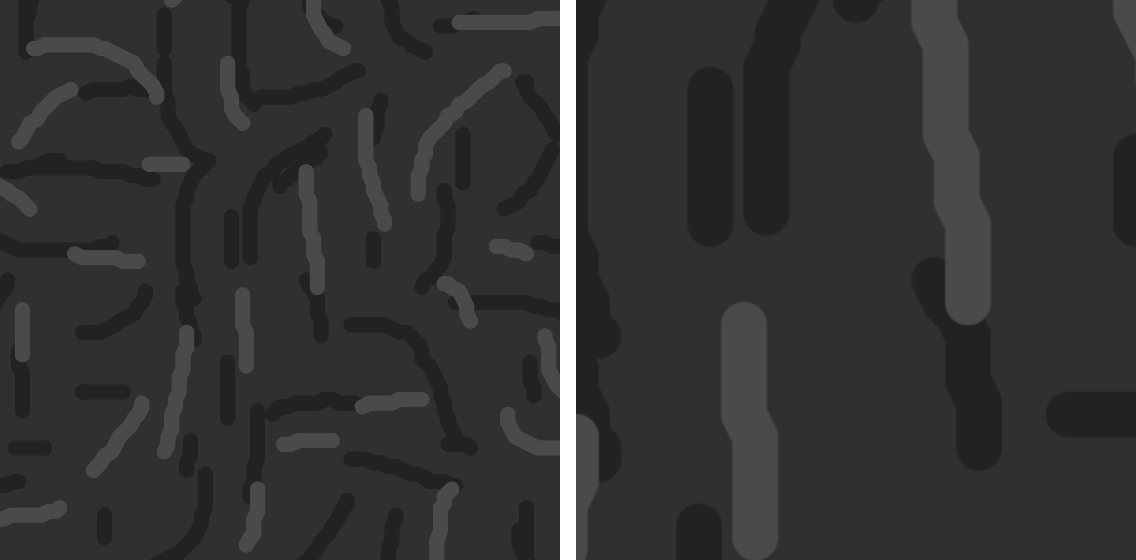
Left, the full canvas; right, a detail of the centre.
Give the GLSL for this pattern, as a three.js fragment shader.

```glsl
// Scattered round-ended brush strokes, dark and light, drifting over a charcoal ground.
varying vec2 vUv;

const vec3 GROUND = vec3(0.189, 0.189, 0.189);
const vec3 DARK = vec3(0.132, 0.132, 0.132);
const vec3 LIGHT = vec3(0.292, 0.292, 0.292);

const float CELLS = 8.0;        // stroke cells across the canvas
const float RADIUS = 0.0136;    // half the stroke width
const float STRIDE = 0.0135;    // distance between path points
const float LATTICE = 150.0;    // path points snap to this grid
const float EDGE = 0.001;       // half width of the smoothed edge
const int MAX_STEPS = 13;

vec2 hash2(vec2 p) {
  vec3 q = fract(p.xyx * vec3(0.1031, 0.1030, 0.0973));
  q += dot(q, q.yzx + 33.33);
  return fract((q.xx + q.yz) * q.zy);
}

float cornerSlope(vec2 corner, vec2 offset) {
  float angle = 6.2832 * hash2(corner + 17.0).x;
  return dot(vec2(cos(angle), sin(angle)), offset);
}

float gradientNoise(vec2 p) {
  vec2 i = floor(p);
  vec2 f = p - i;
  vec2 u = f * f * f * (f * (f * 6.0 - 15.0) + 10.0);
  vec2 e = vec2(1.0, 0.0);
  float low = mix(cornerSlope(i, f), cornerSlope(i + e, f - e), u.x);
  float high = mix(cornerSlope(i + e.yx, f - e.yx), cornerSlope(i + e.xx, f - e.xx), u.x);
  return mix(low, high, u.y);
}

float segmentDistance(vec2 p, vec2 a, vec2 b) {
  vec2 ap = p - a;
  vec2 ab = b - a;
  float t = clamp(dot(ap, ab) / max(dot(ab, ab), 1e-6), 0.0, 1.0);
  return length(ap - ab * t);
}

vec2 snap(vec2 p, float lattice) {
  return floor(p * lattice + 0.5) / lattice;
}

// Smooth flow, drawn gently toward the horizontal and vertical.
vec2 flowDirection(vec2 p, float turn) {
  float angle = turn + 4.5 * gradientNoise(p * 1.9 + vec2(3.7, 1.3));
  angle -= 0.2 * sin(4.0 * angle);
  return vec2(cos(angle), sin(angle));
}

// Distance to one arm of a stroke, traced along the flow from its middle.
float armDistance(vec2 p, vec2 start, float reach, float turn, float way) {
  float nearest = 1.0;
  vec2 pen = start;
  vec2 last = snap(pen, LATTICE);
  for (int i = 0; i < MAX_STEPS; i++) {
    float left = reach - float(i) * STRIDE;
    if (left <= 0.0) break;
    pen += way * min(STRIDE, left) * flowDirection(pen, turn);
    vec2 next = snap(pen, LATTICE);
    nearest = min(nearest, segmentDistance(p, last, next));
    last = next;
  }
  return nearest;
}

// Nearest dark stroke in x, nearest light stroke in y.
vec2 strokeDistances(vec2 p) {
  vec2 nearest = vec2(1.0);
  vec2 home = floor(p * CELLS);
  for (int y = -2; y <= 2; y++) {
    for (int x = -2; x <= 2; x++) {
      vec2 cell = home + vec2(float(x), float(y));
      vec2 jitter = hash2(cell + 41.0) - 0.5;
      vec2 traits = hash2(cell + 83.0);
      vec2 middle = (cell + 0.5 + 0.5 * jitter) / CELLS;

      // Long and short strokes alternate to keep the spacing open.
      bool isLong = mod(cell.x + cell.y, 2.0) < 0.5;
      float span = isLong ? mix(0.13, 0.31, traits.x) : mix(0.035, 0.115, traits.x);
      float reach = 0.5 * span;
      if (distance(p, middle) > reach + RADIUS + 0.012) continue;

      float turn = 1.4 * (traits.y - 0.5);
      float d = min(armDistance(p, middle, reach, turn, 1.0),
                    armDistance(p, middle, reach, turn, -1.0));
      bool isLight = mod(cell.x - cell.y, 3.0) < 0.5;
      if (isLight) nearest.y = min(nearest.y, d);
      else nearest.x = min(nearest.x, d);
    }
  }
  return nearest;
}

float coverage(float d, float radius) {
  return 1.0 - smoothstep(radius - EDGE, radius + EDGE, d);
}

void main() {
  vec2 strokes = strokeDistances(vUv);
  vec3 color = mix(GROUND, DARK, coverage(strokes.x, RADIUS));
  color = mix(color, LIGHT, coverage(strokes.y, RADIUS));
  gl_FragColor = vec4(color, 1.0);
}
```
